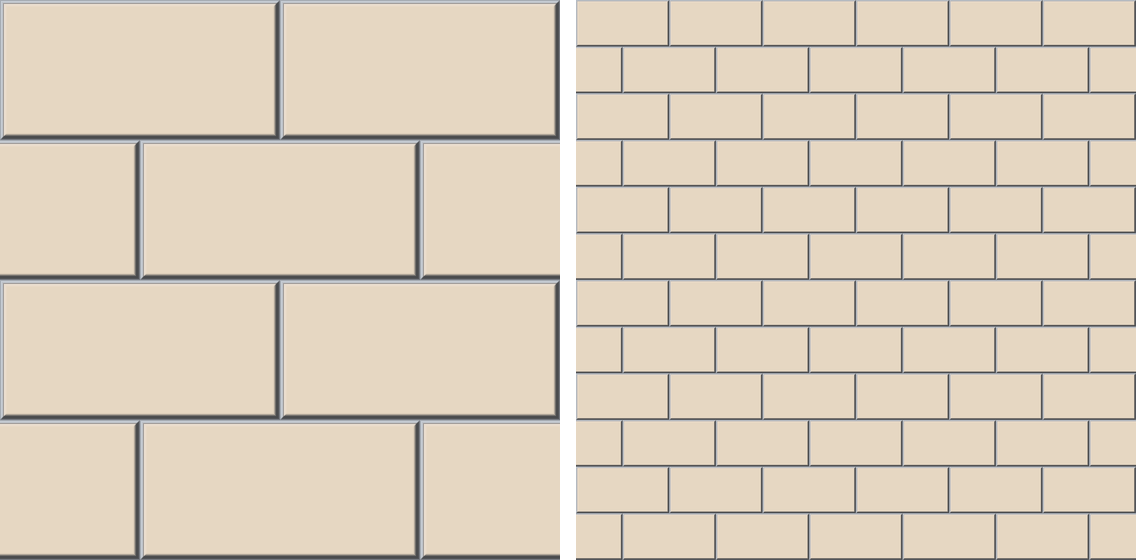
Left, the tile; right, the same tile 3 across and 3 down.
Write a WebGL 1 fragment shader that draws this pattern.

```glsl
precision highp float;
// Cream bevelled tiles in a half-offset running bond, two across and four down.
// Each tile is coloured by its distance to the nearest edge: pale grout and a
// fine rim on the left and top, a soft dark shadow on the right and bottom.

uniform vec2 u_resolution;

const vec2  TILES        = vec2(2.0, 4.0);  // repeats across and down
const float ROW_SHIFT    = 0.5;             // offset of every other row, in tiles
const float CANVAS       = 768.0;           // canvas side in the length units below
const float RIM_POS      = 4.6;             // rim line, distance from the lit edge
const float RIM_WIDTH    = 0.9;
const float GLOW_END     = 10.5;            // end of the highlight inside the rim
const float SHADOW_START = 9.6;             // where the shadow begins on the face
const float SHADOW_CORE  = 5.0;             // where it reaches full darkness

const vec3 FACE      = vec3(0.902, 0.843, 0.761);
const vec3 HIGHLIGHT = vec3(0.930, 0.880, 0.825);
const vec3 RIM       = vec3(0.580, 0.565, 0.555);
const vec3 GROUT     = vec3(0.775, 0.800, 0.830);
const vec3 JOINT     = vec3(0.500, 0.515, 0.545);
const vec3 SHADOW    = vec3(0.285, 0.290, 0.300);

// Left and top edges: joint, grout, rim line, highlight, face.
vec3 litEdge(float d, float pixel) {
  vec3 color = mix(JOINT, GROUT, smoothstep(-0.6, 1.8, d));
  vec3 inner = mix(HIGHLIGHT, FACE, smoothstep(RIM_POS + 1.0, GLOW_END, d));
  color = mix(color, inner, smoothstep(RIM_POS - 0.8, RIM_POS + 0.8, d));
  float offset = (d - RIM_POS) / max(RIM_WIDTH, 0.6 * pixel);
  return mix(color, RIM, 0.85 * exp(-offset * offset));
}

// Right and bottom edges: joint, dark core, soft fade into the face.
vec3 shadedEdge(float d) {
  vec3 color = mix(JOINT, SHADOW, smoothstep(-0.2, 2.8, d));
  return mix(color, FACE, smoothstep(SHADOW_CORE - 0.6, SHADOW_START, d));
}

void main() {
  float pixel = CANVAS / min(u_resolution.x, u_resolution.y);
  vec2 uv = gl_FragCoord.xy / u_resolution;

  // Tile coordinates counted from the upper left.
  vec2 grid = vec2(uv.x, 1.0 - uv.y) * TILES;
  grid.x += ROW_SHIFT * mod(floor(grid.y), 2.0);
  vec2 size = CANVAS / TILES;
  vec2 local = fract(grid) * size;

  // Distances to the two kinds of edge, mitred where they meet.
  float lit = min(local.x, local.y);
  vec2 farSide = size - local;
  float shaded = min(farSide.x, farSide.y);
  float miter = smoothstep(-pixel, pixel, lit - shaded);

  vec3 color = mix(litEdge(lit, pixel), shadedEdge(shaded), miter);
  gl_FragColor = vec4(color, 1.0);
}
```
